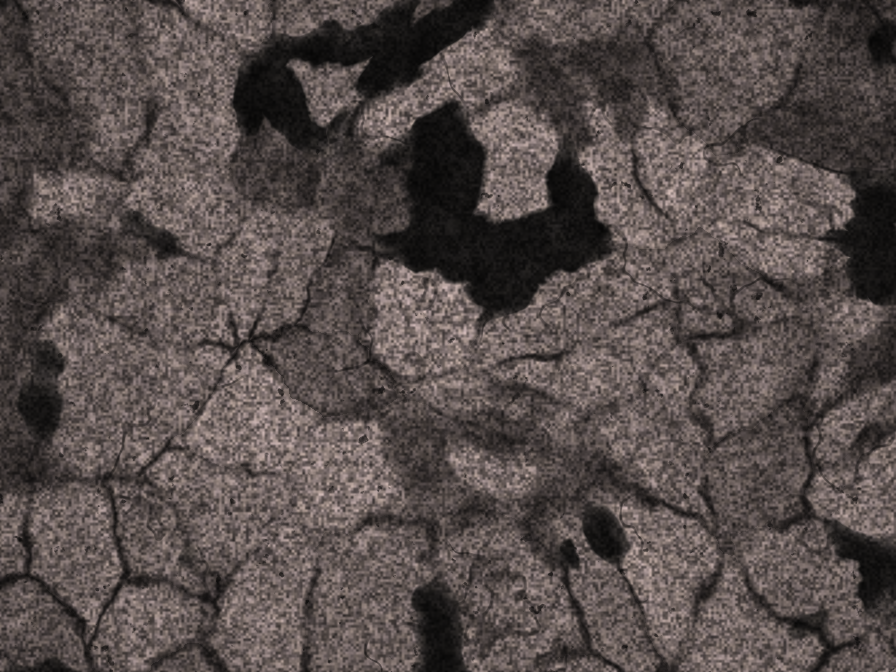
A Shadertoy shader for this texture:

```glsl
// Thin section of sandstone: packed grey-brown grains, murky cement, black pores and fine speckle
#define GRAIN_DENSITY 6.2
#define GRAIN_LIGHT 0.455
#define MURK_LIGHT 0.215
#define PORE_LIGHT 0.075
#define MURK_SHARE 0.15
#define SEAM_WIDTH 0.035
#define SPECKLE_SCALE 250.0
#define SPECKLE_CONTRAST 0.85
#define VIGNETTE 0.30
#define ROCK_TINT vec3(1.0, 0.89, 0.865)
#define PORE_TINT vec3(1.0, 0.93, 0.90)

vec2 hash2(vec2 p) {
    vec3 q = fract(p.xyx * vec3(0.1031, 0.1030, 0.0973));
    q += dot(q, q.yzx + 33.33);
    return fract((q.xx + q.yz) * q.zy);
}

float noise(vec2 p) {
    vec2 i = floor(p), f = fract(p);
    f = f * f * (3.0 - 2.0 * f);
    vec2 e = vec2(1.0, 0.0);
    return mix(mix(hash2(i).x, hash2(i + e).x, f.x),
               mix(hash2(i + e.yx).x, hash2(i + 1.0).x, f.x), f.y);
}

float fbm(vec2 p) {
    float sum = 0.0, amp = 0.533;
    for (int k = 0; k < 4; k++) {
        sum += amp * noise(p);
        p = mat2(1.6, 1.2, -1.2, 1.6) * p + 7.3;
        amp *= 0.5;
    }
    return sum;
}

// Voronoi cells: x = distance to the nearest seam, yz = cell id
vec3 grains(vec2 p) {
    vec2 cell = floor(p), f = fract(p), nearCell = vec2(0.0), toNear = vec2(0.0);
    float best = 9.0;
    for (int y = -1; y <= 1; y++)
    for (int x = -1; x <= 1; x++) {
        vec2 g = vec2(x, y);
        vec2 r = g + hash2(cell + g) - f;
        float d = dot(r, r);
        if (d < best) { best = d; toNear = r; nearCell = g; }
    }
    float edge = 9.0;
    for (int y = -2; y <= 2; y++)
    for (int x = -2; x <= 2; x++) {
        vec2 g = nearCell + vec2(x, y);
        vec2 r = g + hash2(cell + g) - f;
        vec2 across = r - toNear;
        if (dot(across, across) > 0.0001)
            edge = min(edge, dot(0.5 * (r + toNear), normalize(across)));
    }
    return vec3(edge, cell + nearCell);
}

void mainImage(out vec4 fragColor, in vec2 fragCoord) {
    vec2 uv = fragCoord / iResolution.y;
    vec2 centred = fragCoord / iResolution.xy - vec2(0.53, 0.5);

    // Bend the seams, coarsely for grain size and finely for ragged outlines
    vec2 p = uv * GRAIN_DENSITY + 20.0;
    p += 0.9 * (vec2(noise(p * 0.6), noise(p * 0.6 + 41.0)) - 0.5);
    p += 0.28 * (vec2(fbm(p * 3.5 + 9.0), fbm(p * 3.5 + 63.0)) - 0.5);
    vec3 grain = grains(p);
    float edge = grain.x;
    vec2 id = grain.yz + 50.0;
    vec2 rnd = hash2(id), rnd2 = hash2(id + 137.0);

    // Grain body with soft mottling; a few grains carry parallel striations
    float mottle = fbm(uv * 24.0 + 5.0) - 0.5;
    float light = GRAIN_LIGHT * (0.88 + 0.24 * rnd.y) * (1.0 + 0.35 * mottle);
    float angle = 6.283 * rnd2.y;
    float across = dot(uv, vec2(cos(angle), sin(angle)));
    float stripes = noise(vec2(across * 110.0, rnd.x * 90.0));
    light *= 1.0 - 0.28 * step(0.86, rnd2.x) * stripes;

    // Hairline fractures and small dark inclusions
    float crack = abs(fbm(uv * 8.0 + 17.0) - 0.5);
    float crackMask = smoothstep(0.50, 0.68, noise(uv * 9.0 + 31.0));
    light *= 1.0 - 0.38 * crackMask * (1.0 - smoothstep(0.004, 0.022, crack));
    float fleck = smoothstep(0.75, 0.85, fbm(uv * 55.0 + 3.0));
    light *= 1.0 - 0.6 * fleck;

    // Thin seams of uneven strength
    float seamPower = 0.22 + 0.50 * smoothstep(0.25, 0.75, noise(uv * 16.0 + 11.0));
    light *= 1.0 - seamPower * (1.0 - smoothstep(0.0, SEAM_WIDTH * 2.2, edge));

    // Murky cement: whole dark cells and swollen seams
    float murkGate = smoothstep(0.50, 0.72, fbm(uv * 3.3 + 71.0));
    float murkReach = 0.26 * murkGate;
    float murk = murkGate * (1.0 - smoothstep(murkReach - 0.07, murkReach + 0.07, edge));
    float darkCell = step(rnd.x, MURK_SHARE) * smoothstep(0.0, 0.09, edge);
    murk = max(murk, darkCell * (0.72 + 0.28 * rnd2.y));
    float murkLight = MURK_LIGHT * (1.0 + 1.5 * mottle);
    light = mix(light, murkLight, murk * 0.92);

    // Black pores between the corners of grains
    float poreGate = smoothstep(0.56, 0.70, fbm(uv * 4.6 + 113.0));
    float poreReach = 0.24 * poreGate;
    float pore = poreGate * (1.0 - smoothstep(poreReach - 0.035, poreReach + 0.035, edge));
    light = mix(light, PORE_LIGHT * (1.0 + 1.2 * mottle), pore);

    // Fine speckle, then uneven lamp light
    float speckle = noise(uv * SPECKLE_SCALE) - 0.5;
    speckle += 0.45 * (noise(uv * SPECKLE_SCALE * 0.53 + 19.0) - 0.5);
    light *= 1.0 + SPECKLE_CONTRAST * speckle;
    light *= 1.03 - VIGNETTE * 1.5 * dot(centred, centred);

    vec3 tint = mix(ROCK_TINT, PORE_TINT, pore);
    tint.b += 0.05 * (noise(uv * 130.0 + 57.0) - 0.5);
    fragColor = vec4(clamp(light * tint, 0.0, 1.0), 1.0);
}
```
